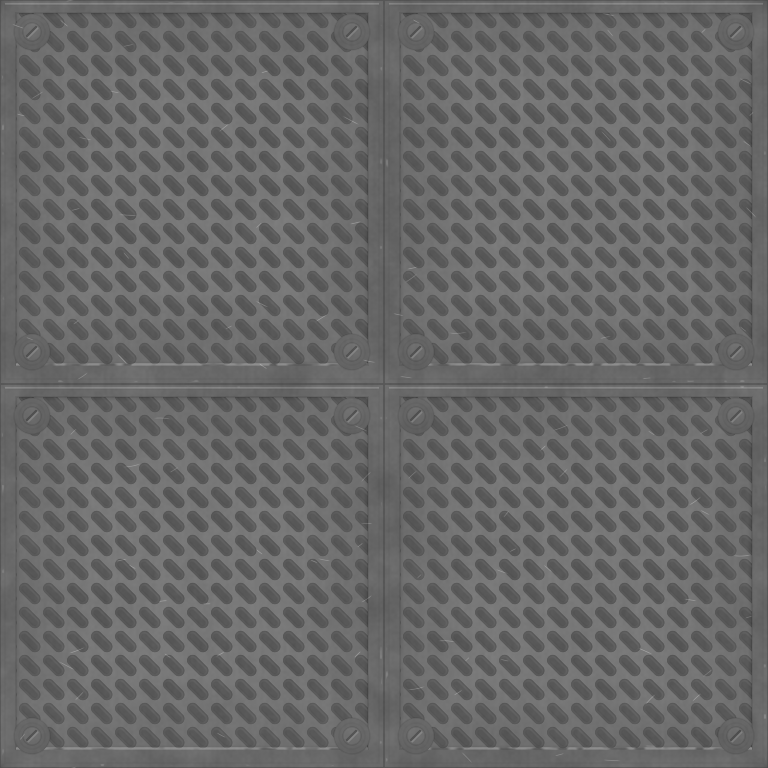
Reproduce this texture procedurally as a Shadertoy shader.

```glsl
// Worn grey vent panels: framed squares filled with slanted slots, with a screw
// in every corner. Distance functions shape each panel; wrapping noise and
// scattered scratches age the whole canvas, so no two panels are alike.

// Lengths are in units of 1/384 of a panel side.
const float PANELS = 2.0;
const float SIDE = 384.0;
const float PITCH = 24.0;                     // spacing of the slots
const vec2  SLOT_PHASE = vec2(0.24, 0.27);    // slot centre within its cell
const float SLOT_HALF = 7.2;
const float SLOT_RADIUS = 5.7;
const vec2  OPENING_CENTRE = vec2(192.0, 195.0);
const float OPENING_HALF = 176.0;
const float SCREW_OFFSET = 160.0;
const float WASHER_RADIUS = 18.0;
const float HEAD_RADIUS = 9.0;
const float SCRATCH_CELLS = 16.0;
const float SCRATCH_CHANCE = 0.16;

const float FRAME_TONE = 0.405;
const float MESH_EDGE_TONE = 0.437;
const float MESH_TONE = 0.472;
const float WALL_TONE = 0.362;
const float FLOOR_TONE = 0.343;
const float SEAM_TONE = 0.33;
const float HIGHLIGHT_TONE = 0.55;

float soft; // half a pixel, in panel units

float fill(float d) { return smoothstep(soft, -soft, d); }
float line(float d, float halfWidth) { return fill(abs(d) - halfWidth); }

float hash(vec2 p) {
    vec3 q = fract(vec3(p.xyx) * 0.1031);
    q += dot(q, q.yzx + 33.33);
    return fract((q.x + q.y) * q.z);
}

// Value noise with a whole number of cells across the canvas
float noise(vec2 uv, vec2 cells) {
    vec2 g = uv * cells, i = floor(g), f = fract(g);
    f = f * f * (3.0 - 2.0 * f);
    vec2 a = mod(i, cells), b = mod(i + 1.0, cells);
    return mix(mix(hash(a), hash(vec2(b.x, a.y)), f.x),
               mix(hash(vec2(a.x, b.y)), hash(b), f.x), f.y);
}

float fbm(vec2 uv, float cells) {
    float sum = 0.0, gain = 0.5;
    for (int i = 0; i < 5; i++) {
        sum += gain * noise(uv, vec2(cells));
        cells *= 2.0;
        gain *= 0.6;
    }
    return sum / 1.153;
}

// Distance to the nearest slanted capsule
float slotDistance(vec2 p) {
    vec2 c = (fract(p / PITCH - SLOT_PHASE + 0.5) - 0.5) * PITCH;
    vec2 q = vec2(c.x - c.y, c.x + c.y) * 0.7071;
    return length(vec2(max(abs(q.x) - SLOT_HALF, 0.0), q.y)) - SLOT_RADIUS;
}

// Short curved scratches, at most one per cell and kept inside it
float scratches(vec2 uv) {
    vec2 g = uv * SCRATCH_CELLS, id = mod(floor(g), SCRATCH_CELLS);
    vec2 q = fract(g) - 0.5 - 0.4 * (vec2(hash(id + 3.1), hash(id + 7.7)) - 0.5);
    float angle = (hash(id + 11.3) - 0.5) * 1.8;
    q = mat2(cos(angle), -sin(angle), sin(angle), cos(angle)) * q;
    q *= PANELS * SIDE / SCRATCH_CELLS;
    float reach = mix(3.0, 10.0, hash(id + 17.9));
    q.y += 0.02 * q.x * q.x * (hash(id + 23.5) - 0.5);
    float mark = line(q.y, 0.45) * smoothstep(reach, reach * 0.5, abs(q.x));
    return mark * step(hash(id + 29.1), SCRATCH_CHANCE);
}

void mainImage(out vec4 fragColor, in vec2 fragCoord) {
    vec2 uv = fragCoord / iResolution.xy;
    vec2 p = fract(uv * PANELS) * SIDE;
    vec2 fromCentre = p - 0.5 * SIDE;
    soft = 0.5 * PANELS * SIDE / min(iResolution.x, iResolution.y);
    float grime = fbm(uv, 24.0);
    float wear = noise(uv, vec2(90.0));

    // Perforated mesh; each slot has a dark rim and a floor lit along its foot
    vec2 box = abs(p - OPENING_CENTRE) - OPENING_HALF;
    float opening = max(box.x, box.y);
    float slot = slotDistance(p);
    float mesh = mix(MESH_EDGE_TONE, MESH_TONE, smoothstep(0.0, 90.0, -opening));
    mesh = mix(mesh, WALL_TONE, fill(slot));
    mesh = mix(mesh, FLOOR_TONE, fill(slot + 2.6));
    float facing = slotDistance(p - vec2(0.7)) - slot;
    mesh -= 0.02 * facing * line(slot + 2.4, 0.9);
    mesh -= 0.015 * line(slot + 0.6, 0.6);
    mesh -= 0.035 * smoothstep(-5.0, 0.0, opening);

    // Frame with its inner lip, seam and top highlight
    float edge = 0.5 * SIDE - max(abs(fromCentre.x), abs(fromCentre.y));
    float frame = FRAME_TONE + 0.07 * (grime - 0.5);
    float tone = mix(frame, mesh, fill(opening));
    tone -= 0.03 * line(opening, 1.0) + 0.012 * line(edge - 5.0, 0.8);
    float lip = line(p.y - 19.5, 1.1) * fill(box.x);
    tone += 0.18 * lip * smoothstep(0.2, 0.6, wear);
    tone = mix(tone, SEAM_TONE, 0.85 * fill(edge - 1.1));
    float topEdge = line(p.y - 380.3, 0.9) * fill(abs(fromCentre.x) - 187.0);
    tone = mix(tone, HIGHLIGHT_TONE, topEdge * (0.55 + 0.4 * grime));
    tone += 0.09 * line(edge - 3.0, 1.2) * smoothstep(0.82, 0.95, wear);

    // Corner screws: washer, head and driver slot
    vec2 s = (abs(fromCentre) - SCREW_OFFSET) * sign(fromCentre);
    float r = length(s), across = (s.x - s.y) * 0.7071;
    tone = mix(tone, 0.395 + 0.0008 * s.y, fill(r - WASHER_RADIUS));
    tone -= 0.025 * line(r - WASHER_RADIUS, 0.8) + 0.012 * line(r - 13.0, 0.8);
    tone = mix(tone, 0.425 + 0.002 * s.y, fill(r - HEAD_RADIUS));
    tone -= 0.035 * line(r - HEAD_RADIUS, 0.8);
    float driver = fill(r - HEAD_RADIUS + 1.5);
    tone = mix(tone, 0.32, driver * line(across + 0.8, 1.1));
    tone = mix(tone, HIGHLIGHT_TONE, 0.7 * driver * line(across - 1.4, 0.8));

    // Grime, fine grain, vertical brushing and scratches
    tone += 0.035 * (grime - 0.5) + 0.014 * (noise(uv, vec2(256.0)) - 0.5);
    tone += 0.012 * (noise(uv, vec2(240.0, 20.0)) - 0.5);
    tone += 0.13 * scratches(uv) + 0.11 * scratches(fract(uv + vec2(0.37, 0.71)));
    fragColor = vec4(vec3(tone), 1.0);
}
```
